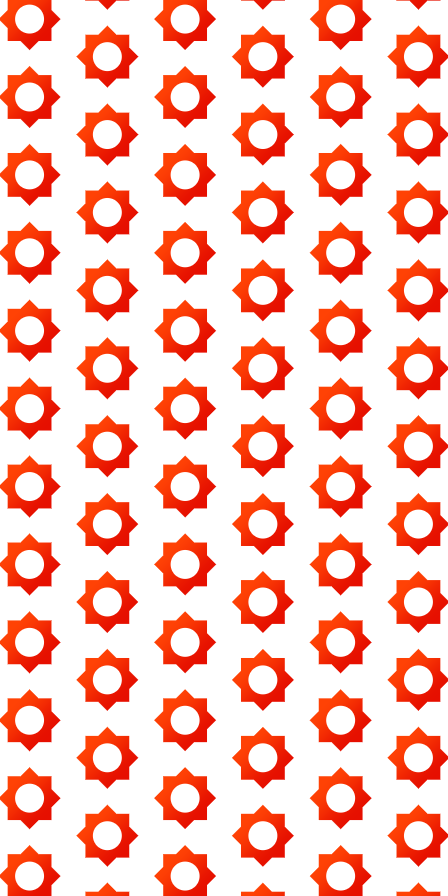
A Shadertoy shader for this pattern:

```glsl
// Staggered columns of red eight-pointed stars with round holes on white.

// Lengths are fractions of the canvas width, measured from the top left.
const vec2  PITCH        = vec2(0.1736, 0.1739);  // spacing across and down
const vec2  FIRST_CENTER = vec2(0.0660, 0.0426);  // centre of the first star
const float STAGGER      = 0.482;                 // drop of odd columns, in pitches
const float SQUARE_HALF  = 0.0489;                // half side of each square
const float HOLE_RADIUS  = 0.0323;
const float SHADE_REACH  = 0.0560;                // gradient half length
const vec3  PAPER        = vec3(1.0);
const vec3  LIGHT_RED    = vec3(1.0, 0.26, 0.02);
const vec3  DEEP_RED     = vec3(0.90, 0.06, 0.0);

// Quarter turn by 45 degrees
vec2 turnDiagonal(vec2 p) {
    return vec2(p.x + p.y, p.y - p.x) * sqrt(0.5);
}

float squareDistance(vec2 p, float halfSide) {
    vec2 d = abs(p) - halfSide;
    return length(max(d, 0.0)) + min(max(d.x, d.y), 0.0);
}

// Two crossed squares with a circle cut out
float starDistance(vec2 p) {
    float star = min(squareDistance(p, SQUARE_HALF),
                     squareDistance(turnDiagonal(p), SQUARE_HALF));
    return max(star, HOLE_RADIUS - length(p));
}

void mainImage(out vec4 fragColor, in vec2 fragCoord) {
    float pixel = 1.0 / iResolution.x;
    vec2 position = vec2(fragCoord.x, iResolution.y - fragCoord.y) * pixel;

    // Local coordinates around the nearest star, with odd columns lowered
    vec2 grid = (position - FIRST_CENTER) / PITCH + 0.5;
    grid.y -= STAGGER * mod(floor(grid.x), 2.0);
    vec2 local = (fract(grid) - 0.5) * PITCH;

    // Diagonal shading from upper left to lower right
    float along = turnDiagonal(local).x / SHADE_REACH;
    vec3 red = mix(LIGHT_RED, DEEP_RED, smoothstep(-1.0, 1.0, along));

    float coverage = clamp(0.5 - starDistance(local) / pixel, 0.0, 1.0);
    fragColor = vec4(mix(PAPER, red, coverage), 1.0);
}
```
